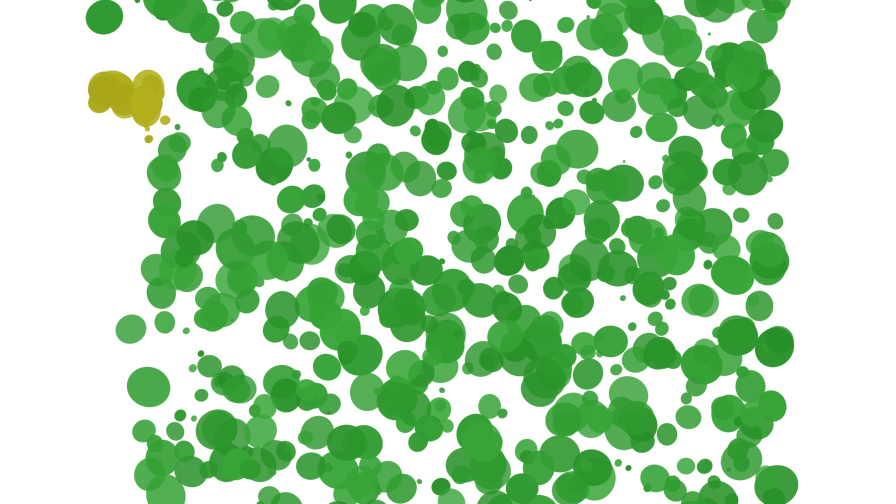
Give the GLSL for this pattern, as a Shadertoy shader.

```glsl
// Scattered translucent green discs with a slanted left border and a small yellow cluster.

// Four random values in 0..1 from a 3D seed
vec4 hash43(vec3 seed) {
    vec4 p = fract(seed.xyzx * vec4(0.1031, 0.1030, 0.0973, 0.1099));
    p += dot(p, p.wzxy + 33.33);
    return fract((p.xxyz + p.yzzw) * p.zywx);
}

// Coverage of a slightly stretched disc with a smooth edge
float disc(vec2 offset, float radius, float angle) {
    vec2 axis = vec2(cos(angle), sin(angle));
    vec2 q = vec2(dot(offset, axis) * 0.95, dot(offset, vec2(-axis.y, axis.x)) * 1.04);
    float pixel = 1.0 / iResolution.y;
    return 1.0 - smoothstep(-0.75 * pixel, 0.75 * pixel, length(q) - radius);
}

// Whether a disc centre lies in the planted area, thinned along its left border
bool planted(vec2 centre, float chance) {
    float left = centre.y > 0.965 ? 0.18 : 0.19 + 0.2 * centre.y;
    float density = mix(0.55, 1.0, smoothstep(left, left + 0.16, centre.x));
    return centre.x > left && centre.x < 1.55 && chance < density;
}

// Green discs: five layers of jittered cells, painted in one global order
vec3 paintGreen(vec3 color, vec2 uv) {
    const float cellSize = 0.105;
    vec2 home = floor(uv / cellSize);
    for (int layer = 0; layer < 5; layer++)
    for (int y = -1; y <= 1; y++)
    for (int x = -1; x <= 1; x++) {
        vec2 cell = home + vec2(x, y);
        vec4 place = hash43(vec3(cell + 40.0, float(layer) * 17.0 + 5.0));
        vec4 look = hash43(vec3(cell + 90.0, float(layer) * 13.0 + 151.0));
        vec2 centre = (cell + place.xy) * cellSize;
        if (!planted(centre, look.w)) continue;
        float radius = mix(0.002, 0.042, pow(place.z, 0.7));
        vec3 green = mix(vec3(0.15, 0.56, 0.15), vec3(0.22, 0.65, 0.22), look.x);
        float opacity = mix(0.79, 0.98, look.y);
        color = mix(color, green, opacity * disc(uv - centre, radius, look.z * 6.283));
    }
    return color;
}

// Yellow discs: large ones form the body, small ones hang below
vec3 paintYellow(vec3 color, vec2 uv) {
    for (int i = 0; i < 18; i++) {
        vec4 place = hash43(vec3(float(i) * 7.0 + 3.0, 61.0, 29.0));
        vec4 look = hash43(vec3(float(i) * 5.0 + 11.0, 83.0, 47.0));
        float size = place.z;
        vec2 centre = vec2(0.265, 0.805) + (place.xy - 0.5) * vec2(0.14, 0.06);
        centre.y -= 0.07 * (1.0 - smoothstep(0.1, 0.4, size));
        vec3 yellow = mix(vec3(0.66, 0.65, 0.09), vec3(0.73, 0.72, 0.12), look.x);
        float opacity = mix(0.82, 0.98, look.y);
        color = mix(color, yellow, opacity * disc(uv - centre, mix(0.004, 0.038, size), look.z * 6.283));
    }
    return color;
}

void mainImage(out vec4 fragColor, in vec2 fragCoord) {
    vec2 uv = fragCoord / iResolution.y;
    vec3 color = paintGreen(vec3(1.0), uv);
    fragColor = vec4(paintYellow(color, uv), 1.0);
}
```
